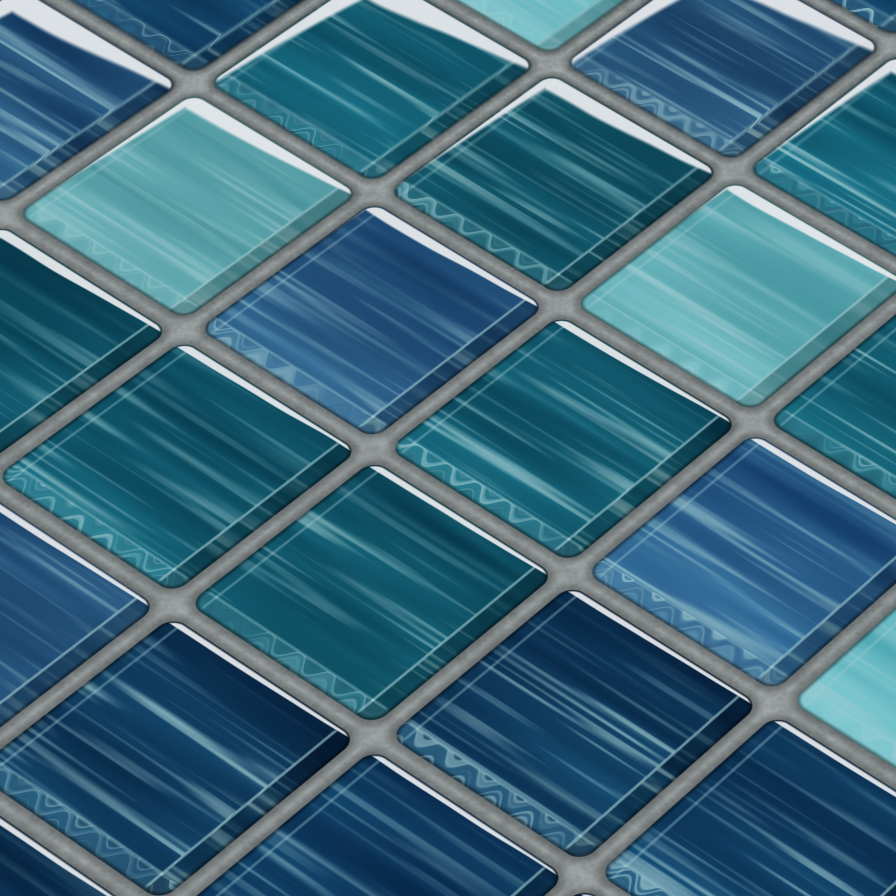
Write a Shadertoy shader that draws this texture.

```glsl
// Glossy streaked glass mosaic tiles in pale grout, seen at a slant.
// A projective map turns the canvas into a tile grid; each cell holds a rounded
// box with streak noise along one axis, bevel facets and window highlights.

// Grid placement, measured from the upper left of the canvas
const vec2 ORIGIN = vec2(0.4167, 0.2148);
const vec2 AXIS_U = vec2(0.1966, 0.1198);
const vec2 AXIS_V = vec2(-0.2188, 0.1406);
const vec2 PERSPECTIVE = vec2(-0.018, -0.035);

// Tile shape, in cell units
const float HALF_SIZE = 0.462;
const float CORNER = 0.065;
const float FACET = 0.085;
const float LINE = 0.006;

// Colours
const vec3 TEAL = vec3(0.09, 0.41, 0.49);
const vec3 BLUE = vec3(0.20, 0.41, 0.57);
const vec3 NAVY = vec3(0.08, 0.29, 0.44);
const vec3 AQUA = vec3(0.44, 0.72, 0.75);
const vec3 STREAK = vec3(0.63, 0.79, 0.81);
const vec3 GLINT = vec3(0.90, 0.91, 0.92);
const vec3 GROUT = vec3(0.53, 0.55, 0.55);

float hash(vec2 p) {
    return fract(sin(dot(p, vec2(127.1, 311.7))) * 43758.5453);
}

float noise(vec2 p) {
    vec2 i = floor(p), f = fract(p);
    f = f * f * (3.0 - 2.0 * f);
    return mix(mix(hash(i), hash(i + vec2(1, 0)), f.x),
               mix(hash(i + vec2(0, 1)), hash(i + vec2(1, 1)), f.x), f.y);
}

float roundedBox(vec2 p, float halfSize, float radius) {
    vec2 d = abs(p) - halfSize + radius;
    return length(max(d, 0.0)) + min(max(d.x, d.y), 0.0) - radius;
}

// Soft line centred where x is zero
float stroke(float x, float width, float soft) {
    return 1.0 - smoothstep(width - soft, width + soft, abs(x));
}

// Body colour by position in the grid, with a slight random tint
vec3 tileColour(vec2 cell) {
    vec3 c = TEAL;
    vec2 parity = mod(cell, 2.0);
    if (parity.x + parity.y < 0.5) c = BLUE;
    if (abs(cell.x + cell.y) > 2.5) c = NAVY;
    if (abs(mod(cell.x + 2.0 * cell.y, 4.0) - 3.0) < 0.5 && cell.y < 0.5) c = AQUA;
    return c * (0.92 + 0.16 * hash(cell + 3.7));
}

// Painted glass: broad shading plus fine pale streaks running along u
vec3 paintedGlass(vec2 p, vec2 cell) {
    vec3 body = tileColour(cell);
    vec3 deep = mix(body * body, body, 0.22);
    vec2 seed = 37.0 * vec2(hash(cell), hash(cell + 9.1));
    float broad = noise(vec2(p.x * 1.2, p.y * 8.0) + seed);
    float medium = noise(vec2(p.x * 1.6, p.y * 25.0) + seed.yx);
    float fine = noise(vec2(p.x * 2.2, p.y * 62.0) + seed + 5.0);
    float shade = 0.5 + 0.6 * p.y + 0.65 * (broad - 0.5) + 0.35 * (medium - 0.5);
    vec3 c = mix(deep, body, clamp(shade + 0.1, 0.0, 1.15));
    float lines = smoothstep(0.5, 0.92, 0.45 * medium + 0.55 * fine);
    float density = (0.35 + 0.5 * broad) * smoothstep(-0.5, 0.15, p.y + 0.2 * broad);
    return mix(c, STREAK, lines * density);
}

void mainImage(out vec4 fragColor, in vec2 fragCoord) {
    vec2 q = fragCoord / iResolution.xy;
    q.y = 1.0 - q.y;

    // Canvas to grid
    mat2 slant = mat2(AXIS_U - PERSPECTIVE.x * q, AXIS_V - PERSPECTIVE.y * q);
    vec2 grid = inverse(slant) * (q - ORIGIN);
    vec2 cell = floor(grid);
    vec2 p = grid - cell - 0.5;
    float soft = 0.5 * length(fwidth(grid)) + 0.012 * smoothstep(0.35, 0.0, q.y);
    float edge = roundedBox(p, HALF_SIZE, CORNER);
    vec2 fromFar = p + HALF_SIZE;
    vec2 fromNear = HALF_SIZE - p;

    // Grout: mottled, with contact shade beside the tiles
    vec3 colour = GROUT * (0.9 + 0.12 * noise(grid * 22.0) + 0.1 * noise(grid * 75.0));
    colour *= mix(0.8, 1.1, smoothstep(0.0, 0.05, edge));

    // Glass: the near facets bend the streaks
    float facetU = smoothstep(FACET + soft, FACET - soft, fromNear.x);
    float facetV = smoothstep(FACET + soft, FACET - soft, fromNear.y);
    vec2 bent = p;
    bent.y -= facetU * 0.09 + facetV * 0.035 * sin(p.x * 42.0 + 6.0 * hash(cell));
    vec3 glass = paintedGlass(bent, cell);
    glass *= 1.0 - 0.2 * facetU;
    glass = mix(glass, STREAK, 0.14 * facetV);

    // Bevel lines and dark rim
    float bevel = 0.6 * stroke(fromNear.x - FACET, LINE, soft)
                + 0.35 * stroke(fromNear.y - FACET, LINE, soft)
                + 0.35 * stroke(fromFar.x - 0.055, LINE, soft);
    glass = mix(glass, STREAK, bevel * smoothstep(0.0, -0.03, edge));
    glass *= 1.0 - 0.45 * smoothstep(-0.022, 0.0, edge);

    // Window reflections on the far edges, widening with distance
    float bow = 0.6 + 0.4 * cos(3.0 * p.x + 0.8) + 0.25 * (noise(grid * 5.0) - 0.5);
    float widthV = (0.018 + 0.11 * exp(-5.0 * q.y)) * bow;
    float widthU = max(0.13 * exp(-6.0 * q.y) - 0.02, 0.0) * (0.7 - 0.7 * p.y);
    float glint = smoothstep(widthV + soft, widthV - soft, fromFar.y - 0.008);
    float sideGlint = smoothstep(widthU + soft, widthU - soft, fromFar.x)
                    * smoothstep(0.0, 0.02, widthU);
    glass = mix(glass, GLINT, 0.95 * max(glint, sideGlint) * smoothstep(0.0, -0.012, edge));

    colour = mix(colour, glass, smoothstep(soft, -soft, edge));
    fragColor = vec4(clamp(colour, 0.0, 1.0), 1.0);
}
```
